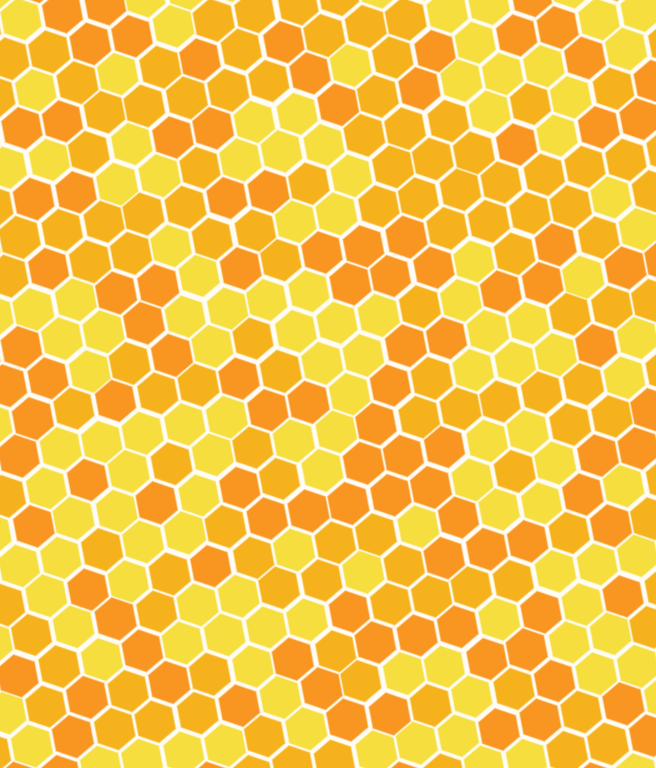
A Shadertoy shader for this pattern:

```glsl
// Tilted honeycomb of yellow, amber and orange hexagons with uneven cream gaps.

// Lengths are in canvas heights; cell measures are in units of CELL_PITCH.
const float CELL_PITCH   = 0.0547;              // centre to centre along a row
const float ROW_PITCH    = 0.04648;             // row to row
const float TILT         = 0.1885;              // row angle in radians
const vec2  LATTICE_BASE = vec2(0.0286, 0.974); // centre of cell (0, 0)
const float CELL_RADIUS  = 0.456;               // centre to flat side
const float SIZE_VARY    = 0.007;
const float SHIFT_VARY   = 0.027;
const float EDGE_SOFT    = 0.03;
const float YELLOW_SHARE = 0.37;
const float AMBER_SHARE  = 0.34;
const vec3  YELLOW = vec3(0.96, 0.87, 0.24);
const vec3  AMBER  = vec3(0.965, 0.70, 0.11);
const vec3  ORANGE = vec3(0.975, 0.59, 0.13);
const vec3  CREAM  = vec3(1.0, 0.99, 0.96);
const float ROW_HEIGHT = 0.8660254;             // row spacing of a regular lattice

// Four independent values in 0..1 for each cell.
vec4 hashCell(ivec2 cell) {
    uvec4 h = uvec4(cell.x + 512, cell.y + 512, cell.x + 1024, cell.y + 2048);
    h = h * 1664525u + 1013904223u;
    for (int i = 0; i < 2; i++) {
        h += h.yzxy * h.wxyz;
        h ^= h >> 16u;
    }
    return vec4(h & 0xffffu) / 65535.0;
}

// Distance to a hexagon with flat sides at left and right.
float hexDistance(vec2 p, float radius) {
    p = abs(p);
    return max(p.x, dot(p, vec2(0.5, ROW_HEIGHT))) - radius;
}

vec3 cellColor(float pick) {
    if (pick < YELLOW_SHARE) return YELLOW;
    return pick < YELLOW_SHARE + AMBER_SHARE ? AMBER : ORANGE;
}

void mainImage(out vec4 fragColor, in vec2 fragCoord) {
    // Rotate into the lattice and stretch it to a regular one.
    vec2 p = fragCoord / iResolution.y - LATTICE_BASE;
    vec2 along = vec2(cos(TILT), sin(TILT));
    vec2 q = vec2(dot(p, along) / CELL_PITCH,
                  dot(p, vec2(-along.y, along.x)) * ROW_HEIGHT / ROW_PITCH);
    float soft = max(EDGE_SOFT, 1.0 / (iResolution.y * CELL_PITCH));

    // Lay the nearby cells over the gaps, each slightly shifted and resized.
    vec3 color = CREAM;
    float nearRow = floor(q.y / ROW_HEIGHT + 0.5);
    for (int j = -1; j <= 1; j++) {
        float row = nearRow + float(j);
        float stagger = 0.5 * mod(row, 2.0);
        float nearColumn = floor(q.x - stagger + 0.5);
        for (int i = -1; i <= 1; i++) {
            float column = nearColumn + float(i);
            vec4 rnd = hashCell(ivec2(column, row));
            vec2 center = vec2(column + stagger, row * ROW_HEIGHT);
            center += (rnd.xy * 2.0 - 1.0) * SHIFT_VARY;
            float radius = CELL_RADIUS + (rnd.z * 2.0 - 1.0) * SIZE_VARY;
            float d = hexDistance(q - center, radius);
            color = mix(color, cellColor(rnd.w), 1.0 - smoothstep(-soft, soft, d));
        }
    }
    fragColor = vec4(color, 1.0);
}
```
